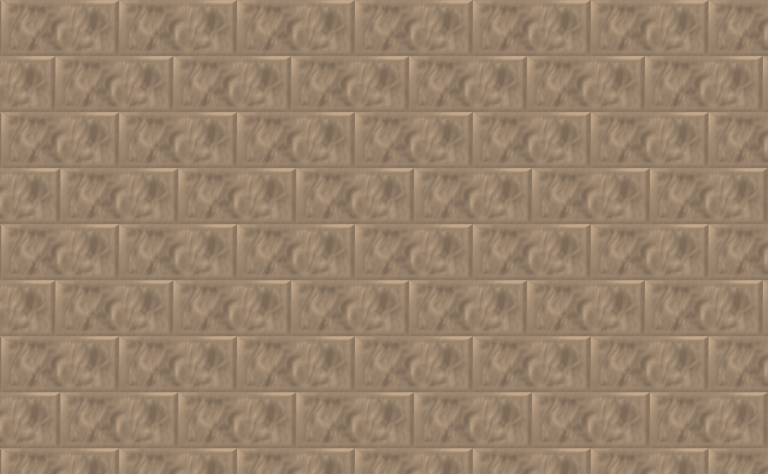
This texture is drawn by a Shadertoy shader. Its source:

```glsl
const float ROWS = 8.46;               // courses down the canvas
const float BRICK_ASPECT = 2.104;      // brick width over course height
const vec2 BEVEL = vec2(0.150, 0.100); // side and top bevels, in course heights
const vec3 SHADE = vec3(0.490, 0.419, 0.347);
const vec3 LIGHT = vec3(0.762, 0.655, 0.540);
const float FACE_TONE = 0.36;
const float MOTTLE = 0.58;
const float STREAKS = 0.48;
const float GRAIN = 0.12;
const float WEAR = 0.55;               // unevenness of the bevel edges

// Broad stains shared by every brick: centre x, y, radius, strength
const int STAIN_COUNT = 8;
const vec4 STAINS[STAIN_COUNT] = vec4[](
    vec4(0.66, 0.20, 0.16, -0.20), vec4(0.50, 0.48, 0.18, 0.20),
    vec4(0.90, 0.45, 0.17, -0.24), vec4(1.25, 0.40, 0.24, 0.20),
    vec4(1.67, 0.40, 0.17, -0.18), vec4(1.62, 0.75, 0.18, 0.14),
    vec4(0.26, 0.42, 0.16, -0.18), vec4(1.20, 0.82, 0.20, -0.12));

vec2 hashGradient(vec2 cell) {
    vec2 h = vec2(dot(cell, vec2(127.1, 311.7)), dot(cell, vec2(269.5, 183.3)));
    return 2.0 * fract(sin(h) * 43758.5) - 1.0;
}

float gradientNoise(vec2 p) {
    vec2 i = floor(p), f = fract(p);
    vec2 u = f * f * f * (f * (f * 6.0 - 15.0) + 10.0);
    vec2 e = vec2(0.0, 1.0);
    float low = mix(dot(hashGradient(i), f),
                    dot(hashGradient(i + e.yx), f - e.yx), u.x);
    float high = mix(dot(hashGradient(i + e.xy), f - e.xy),
                     dot(hashGradient(i + e.yy), f - e.yy), u.x);
    return mix(low, high, u.y);
}

// Odd courses are staggered, by two slightly different amounts in turn
float courseShift(float row) {
    float phase = mod(row, 4.0);
    if (mod(phase, 2.0) < 0.5) return 0.010;
    return phase < 2.0 ? 0.470 : 0.512;
}

// Warped mottling with steep, slanted streaks
float faceTone(vec2 p) {
    vec2 warp = vec2(gradientNoise(p * 3.0), gradientNoise(p * 3.0 + 17.0));
    vec2 q = p + 0.16 * warp;
    q.x += 0.25 * q.y;
    float tone = FACE_TONE;
    tone += MOTTLE * gradientNoise(q * vec2(6.0, 4.0) + 5.0);
    tone += STREAKS * gradientNoise(q * vec2(12.0, 6.5) + 31.0);
    tone += GRAIN * gradientNoise(q * vec2(24.0, 14.0) + 53.0);
    for (int i = 0; i < STAIN_COUNT; i++) {
        vec2 d = (p + 0.1 * warp - STAINS[i].xy) / STAINS[i].z;
        tone += STAINS[i].w * exp(-dot(d, d));
    }
    return tone;
}

void mainImage(out vec4 fragColor, in vec2 fragCoord) {
    float pixel = ROWS / iResolution.y;
    vec2 p = vec2(fragCoord.x, iResolution.y - fragCoord.y) * pixel;

    // Brick cell, with y running down from the top of its course
    float row = floor(p.y);
    float along = fract(p.x / BRICK_ASPECT - courseShift(row));
    vec2 local = vec2(along * BRICK_ASPECT, p.y - row);
    vec2 far = vec2(BRICK_ASPECT, 1.0) - local;

    // Bevel depths: 0 at the joint, 1 at the face
    float left = local.x / BEVEL.x;
    float right = far.x / BEVEL.x;
    float top = local.y / BEVEL.y;
    float bottom = far.y / BEVEL.y;
    float side = min(left, right);
    float level = min(top, bottom);
    float depth = min(side, level) + WEAR * gradientNoise(local * 7.0 + 71.0);

    // Light catches the upper left side and the right end of the top
    float leftTone = 0.34 + 0.72 * (1.0 - smoothstep(0.0, 0.85, local.y))
                          * (1.0 - 0.75 * clamp(left, 0.0, 1.0));
    float rightTone = mix(0.17, 0.46, smoothstep(0.3, 0.7, right));
    float ends = smoothstep(0.55, 0.92, along) + 0.35 * (1.0 - smoothstep(0.0, 0.3, along));
    float topTone = 0.36 + (0.12 + 0.68 * ends) * (1.0 - smoothstep(0.2, 1.0, top));
    float bottomTone = mix(0.18, 0.42, smoothstep(0.1, 0.8, bottom));

    // Mitred corners
    float mitre = 0.08 + pixel / BEVEL.y;
    float sideTone = along < 0.5 ? leftTone : rightTone;
    float levelTone = local.y < 0.5 ? topTone : bottomTone;
    float bevelTone = mix(sideTone, levelTone, smoothstep(-mitre, mitre, side - level));

    // Soft join of bevel and worn face
    float face = faceTone(local);
    bevelTone += 0.25 * (face - FACE_TONE);
    float tone = mix(bevelTone, face, smoothstep(0.75, 1.2 + mitre, depth));

    // Joint softened over about one pixel
    float edge = min(min(local.x, far.x), min(local.y, far.y));
    tone = mix(0.36, tone, smoothstep(-0.5 * pixel, pixel, edge));

    fragColor = vec4(mix(SHADE, LIGHT, clamp(tone, 0.0, 1.0)), 1.0);
}
```
